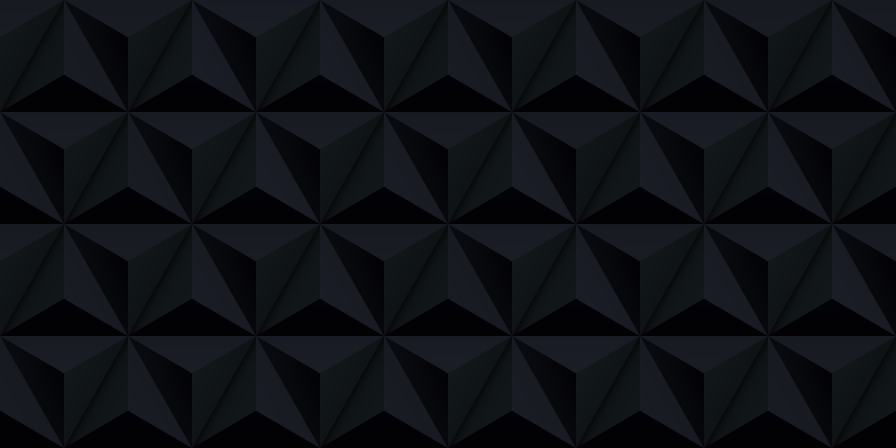
Write a Shadertoy shader that draws this pattern.

```glsl
float hash(vec2 p) {
    return fract(sin(dot(p, vec2(127.1, 311.7))) * 43758.5453);
}

// Triangular pyramids: seven across, four rows, alternate rows offset by half
vec3 pyramids(vec2 p) {
    float row = floor(p.y);
    vec2 q = vec2(p.x + 0.5 * mod(row + 1.0, 2.0), fract(p.y));

    // Flip the inverted triangles so both kinds share one set of coordinates
    bool inverted = abs(fract(q.x) - 0.5) > 0.5 - 0.5 * q.y;
    if (inverted) q = vec2(q.x + 0.5, 1.0 - q.y);
    float column = mod(floor(q.x), 7.0);
    float x = fract(q.x);

    // Barycentric distances from each side; the smallest picks the face
    float base = q.y;
    float left = x - 0.5 * q.y;
    float right = 1.0 - x - 0.5 * q.y;
    float edge = min(base, min(left, right));
    bool onBase = edge == base;
    bool onLeft = !onBase && edge == left;

    vec3 slate = vec3(0.098, 0.110, 0.140) * (0.94 + 0.25 * edge);
    vec3 green = vec3(0.066, 0.086, 0.096);
    vec3 black = vec3(0.010, 0.011, 0.026);

    vec3 color;
    if (inverted) {
        // Lit top, shadowed left, dim right
        if (onBase) color = slate;
        else if (onLeft) color = black + vec3(0.020, 0.024, 0.026) * smoothstep(0.3, 0.95, right + base * 0.2) * 0.5
                               + vec3(0.016, 0.018, 0.020) * (1.0 - smoothstep(0.0, 0.3, edge));
        else color = green * (0.84 + 0.7 * edge);
    } else {
        // Shadowed bottom, dim left with a soft crease, lit right
        if (onBase) color = black * (0.75 + 0.5 * edge);
        else if (onLeft) color = green * (0.92 + 0.4 * edge) * (1.0 - 0.7 * exp(-edge * 28.0));
        else color = slate;
    }

    // Slight tonal variation between pyramids
    float tone = hash(vec2(column, mod(row, 4.0) + (inverted ? 0.5 : 0.0)));
    return color * (0.96 + 0.08 * tone);
}

void mainImage(out vec4 fragColor, in vec2 fragCoord) {
    // Average a 4x4 grid of samples to smooth every ridge
    vec3 sum = vec3(0.0);
    for (int j = 0; j < 4; j++) {
        for (int i = 0; i < 4; i++) {
            vec2 offset = (vec2(i, j) + 0.5) / 4.0 - 0.5;
            sum += pyramids((fragCoord + offset) / iResolution.xy * vec2(7.0, 4.0));
        }
    }
    fragColor = vec4(sum / 16.0, 1.0);
}
```
